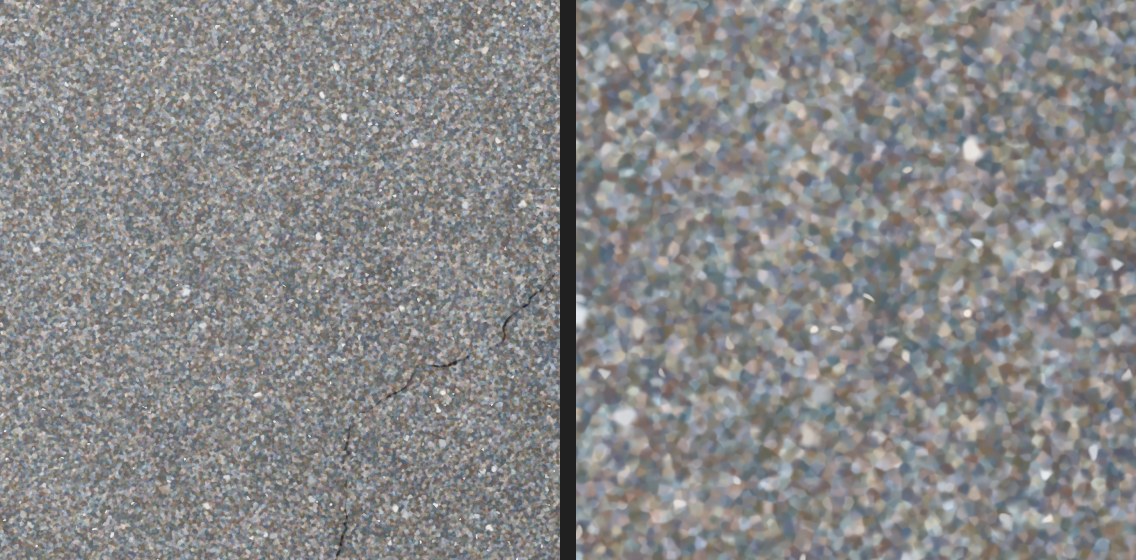
Left: the whole. Right: its middle third, enlarged.
This texture is drawn by a WebGL 1 fragment shader. Its source:

```glsl
precision highp float;
// Worn grey asphalt: fine tinted grit, scattered pale stones and one thin crack.
uniform vec2 u_resolution;

#define GRAIN_SCALE 165.0
#define GRAIN_CONTRAST 0.30
#define GRIT_SCALE 245.0
#define GRIT_CONTRAST 0.17
#define TINT_STRENGTH 0.13
#define BASE_TONE 0.437
#define STONE_SCALE 48.0
#define STONE_SHARE 0.15
#define CRACK_WIDTH 0.0024
#define CRACK_DEPTH 0.20

// Three random values per cell, without sine.
vec3 hash3(vec2 p) {
  vec3 q = fract(p.xyx * vec3(0.1031, 0.1030, 0.0973));
  q += dot(q, q.yxz + 33.33);
  return fract((q.xxy + q.yzz) * q.zyx);
}

float valueNoise(vec2 p) {
  vec2 cell = floor(p);
  vec2 f = p - cell;
  f = f * f * (3.0 - 2.0 * f);
  float low = mix(hash3(cell).x, hash3(cell + vec2(1.0, 0.0)).x, f.x);
  float high = mix(hash3(cell + vec2(0.0, 1.0)).x, hash3(cell + 1.0).x, f.x);
  return mix(low, high, f.y);
}

// Softly blended irregular grains: x is tone, y and z are tints.
vec3 grains(vec2 p) {
  vec2 home = floor(p);
  vec3 sum = vec3(0.0);
  float total = 0.0;
  for (int j = -1; j <= 1; j++) {
    for (int i = -1; i <= 1; i++) {
      vec2 cell = home + vec2(float(i), float(j));
      vec2 toGrain = cell + hash3(cell).xy - p;
      float weight = exp(-5.5 * dot(toGrain, toGrain));
      vec3 traits = hash3(cell + 371.0);
      traits.x *= traits.x;
      sum += weight * traits;
      total += weight;
    }
  }
  return sum / total;
}

// Pale stones: x is coverage, y is brightness, z is tint.
vec3 stones(vec2 p) {
  vec2 home = floor(p);
  vec3 best = vec3(0.0, 0.0, 0.5);
  for (int j = -1; j <= 1; j++) {
    for (int i = -1; i <= 1; i++) {
      vec2 cell = home + vec2(float(i), float(j));
      vec3 place = hash3(cell + 53.0);
      vec3 traits = hash3(cell + 809.0);
      float radius = mix(0.12, 0.34, traits.x * traits.x * traits.x);
      float d = length(cell + place.xy - p);
      float cover = 1.0 - smoothstep(radius * 0.45, radius * 1.35, d);
      cover *= step(place.z, STONE_SHARE);
      if (cover > best.x) best = vec3(cover, mix(0.72, 0.96, traits.y), traits.z);
    }
  }
  return best;
}

// The crack climbs steeply, leans right, runs nearly flat, then climbs again.
float crackPath(float y) {
  return 0.605 + 0.07 * y + 0.10 * smoothstep(0.22, 0.34, y)
       + 0.17 * smoothstep(0.325, 0.40, y) + 0.10 * smoothstep(0.40, 0.55, y);
}

float crackMask(vec2 p) {
  vec2 wobble = vec2(valueNoise(p * 28.0), valueNoise(p * 28.0 + 40.0)) - 0.5;
  vec2 jag = vec2(valueNoise(p * 90.0), valueNoise(p * 90.0 + 70.0)) - 0.5;
  vec2 q = p + 0.022 * wobble + 0.007 * jag;
  float slope = (crackPath(q.y + 0.002) - crackPath(q.y - 0.002)) / 0.004;
  float d = abs(q.x - crackPath(q.y)) / sqrt(1.0 + slope * slope);
  float strength = smoothstep(0.15, 0.75, valueNoise(p * 24.0 + 11.0));
  float core = 1.0 - smoothstep(CRACK_WIDTH * 0.3, CRACK_WIDTH * 1.5, d);
  float shade = 0.22 * exp(-d * d / 0.0001);
  return (core + shade) * mix(0.35, 1.0, strength);
}

void main() {
  vec2 uv = gl_FragCoord.xy / u_resolution;
  const mat2 turn = mat2(0.8, 0.6, -0.6, 0.8);
  vec3 coarse = grains(turn * uv * GRAIN_SCALE + 300.0);
  vec3 fine = grains(uv * GRIT_SCALE + 17.0);

  // Grit over broad, faint changes of tone.
  float patches = valueNoise(uv * 7.0) + valueNoise(uv * 19.0 + 5.0) - 1.0;
  float tone = BASE_TONE + GRAIN_CONTRAST * coarse.x
             + GRIT_CONTRAST * (fine.x - 0.33) + 0.03 * patches
             + 0.035 * (uv.y - uv.x);
  vec3 colour = vec3(tone);

  // Warm against cool, with a little pink against green.
  float warmth = coarse.y - 0.5 + 0.6 * (fine.y - 0.5);
  colour += TINT_STRENGTH * warmth * vec3(0.8, 0.0, -0.8);
  colour += TINT_STRENGTH * (coarse.z - 0.5) * vec3(0.25, -0.25, 0.15);

  // Stones have outlines roughened by small noise.
  vec2 rough = vec2(valueNoise(uv * 150.0), valueNoise(uv * 150.0 + 90.0)) - 0.5;
  vec3 stone = stones(uv * STONE_SCALE + 0.28 * rough);
  vec3 stoneColour = stone.y + (stone.z - 0.45) * vec3(0.06, 0.0, -0.07);
  colour = mix(colour, stoneColour, stone.x * 0.92);

  colour -= CRACK_DEPTH * crackMask(uv);
  gl_FragColor = vec4(clamp(colour, 0.0, 1.0), 1.0);
}
```
